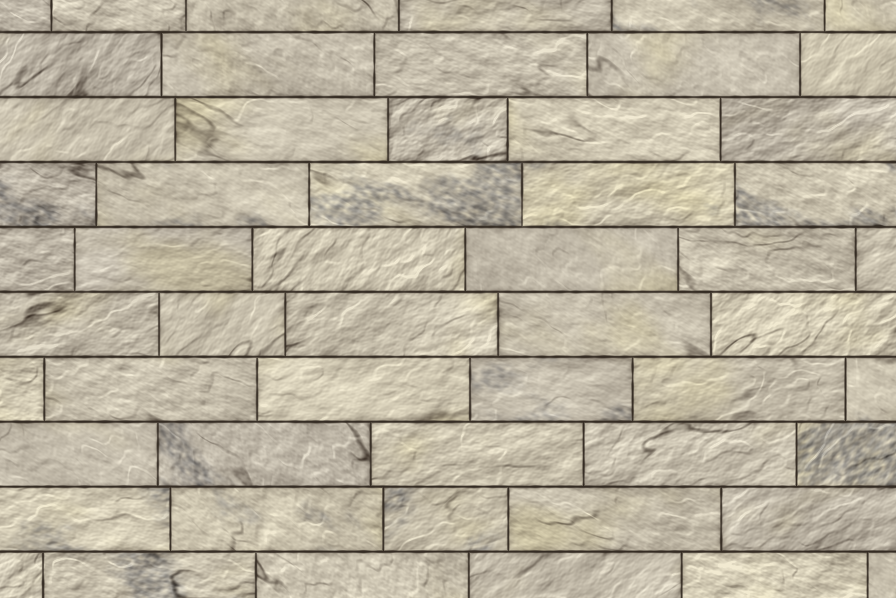
Reproduce this texture procedurally as a Shadertoy shader.

```glsl
// Wall of split-faced stone blocks in running courses with thin dark joints.
// Each course walks its joints from a few layout values; every block gets its own
// grain direction, tint, ledges, cracks and stains from gradient noise.

#define COURSE_HEIGHT 0.1086   // all lengths are fractions of the canvas height
#define COURSE_SHIFT  0.0549   // part of the first course hidden above the canvas
#define BLOCK_LENGTH  0.3560
#define BED_JOINT     0.0019   // half widths of the joints
#define HEAD_JOINT    0.0015
#define RELIEF        2.6
#define LIGHT_STEP    0.003
#define GRAIN_FREQ    22.0
#define LEDGE_FREQ    7.0
#define CRACK_DEPTH   0.45
#define STAIN_DEPTH   0.36
#define TONE          0.85

const vec3 JOINT_COLOR = vec3(0.24, 0.20, 0.16);
const vec3 STONE_COLOR = vec3(0.87, 0.85, 0.77);
const vec2 LIGHT_DIR = vec2(-0.5, 0.86);

// Per course: first joint, index of the short block, its length, its period
const vec4 COURSES[10] = vec4[10](
    vec4(0.086, 0, 0.225, 8), vec4(0.270, 9, 0.356, 8),
    vec4(0.293, 1, 0.200, 8), vec4(0.161, 9, 0.356, 8),
    vec4(0.125, 0, 0.297, 3), vec4(0.266, 0, 0.211, 8),
    vec4(0.074, 2, 0.272, 8), vec4(0.264, 9, 0.356, 8),
    vec4(0.285, 1, 0.209, 8), vec4(0.072, 3, 0.311, 8));

vec2 hash2(vec2 p) {
    vec3 a = fract(p.xyx * vec3(0.1031, 0.1030, 0.0973));
    a += dot(a, a.yzx + 33.33);
    return fract((a.xx + a.yz) * a.zy);
}

float cornerRamp(vec2 cell, vec2 f, vec2 corner) {
    return dot(hash2(cell + corner) * 2.0 - 1.0, f - corner);
}

float gradientNoise(vec2 p) {
    vec2 i = floor(p), f = p - i;
    vec2 u = f * f * f * (f * (f * 6.0 - 15.0) + 10.0);
    float low = mix(cornerRamp(i, f, vec2(0, 0)), cornerRamp(i, f, vec2(1, 0)), u.x);
    float high = mix(cornerRamp(i, f, vec2(0, 1)), cornerRamp(i, f, vec2(1, 1)), u.x);
    return mix(low, high, u.y);
}

float fbm(vec2 p) {
    float sum = 0.0, amp = 0.5;
    for (int i = 0; i < 4; i++) {
        sum += amp * gradientNoise(p);
        p = mat2(1.6, 1.2, -1.2, 1.6) * p + 17.3;
        amp *= 0.5;
    }
    return sum;
}

// Height of the split face: broken terraces plus fine grain
float splitFace(vec2 p) {
    float layers = fbm(p * LEDGE_FREQ) * 7.0;
    float ledge = floor(layers) + smoothstep(0.72, 1.0, fract(layers));
    return 0.12 * ledge + 0.8 * fbm(p * GRAIN_FREQ + 5.0);
}

// Left edge, right edge and index of the block at x
vec3 findBlock(float x, vec4 course) {
    vec3 block = vec3(course.x - BLOCK_LENGTH, course.x, 0.0);
    for (int j = 0; j < 6; j++) {
        if (x < block.y) break;
        bool isShort = abs(mod(float(j), course.w) - course.y) < 0.5;
        float len = isShort ? course.z : BLOCK_LENGTH;
        block = vec3(block.y, block.y + len, float(j + 1));
    }
    return block;
}

void mainImage(out vec4 fragColor, in vec2 fragCoord) {
    vec2 uv = fragCoord / iResolution.y;
    float pixel = 1.0 / iResolution.y;

    // Course and block
    float v = (1.0 - uv.y + COURSE_SHIFT) / COURSE_HEIGHT;
    float row = clamp(floor(v), 0.0, 9.0);
    vec3 block = findBlock(uv.x, COURSES[int(row)]);
    vec2 traits = hash2(vec2(block.z, row) * 7.0 + 3.0);
    vec2 tints = hash2(vec2(row, block.z) * 11.0 + 41.0);

    // Block-local grain space, stretched along a random direction
    float angle = (traits.x - 0.5) * 1.8;
    mat2 turn = mat2(cos(angle), -sin(angle), sin(angle), cos(angle));
    mat2 grain = mat2(0.75, 0.0, 0.0, 1.25) * turn;
    vec2 p = grain * uv + traits * 40.0;

    // Light on the relief
    float slope = splitFace(p) - splitFace(p + grain * LIGHT_DIR * LIGHT_STEP);
    float rough = mix(0.65, 1.2, traits.y);
    float tone = TONE + (tints.x - 0.5) * 0.12;
    tone += clamp(slope * RELIEF * rough, -0.45, 0.24) + 0.35 * fbm(p * 5.0 + 9.0);

    // Cracks along the grain, and pitted grey stains on some blocks
    float crackMask = smoothstep(0.06, 0.28, gradientNoise(p * 6.0 + 23.0));
    float crack = 1.0 - smoothstep(0.0, 0.028, abs(fbm(p * vec2(4.0, 7.0) + 57.0)));
    float pits = 0.6 + 1.2 * gradientNoise(p * 90.0);
    float stain = smoothstep(0.03, 0.17, fbm(p * 6.0 + 31.0)) * step(0.78, tints.y) * pits;
    tone -= CRACK_DEPTH * crack * crackMask * rough + STAIN_DEPTH * stain;

    // Joints with slightly chipped edges and dirt beside them
    float chip = 0.0012 * gradientNoise(uv * 60.0);
    float bed = min(fract(v), 1.0 - fract(v)) * COURSE_HEIGHT + chip;
    float head = min(uv.x - block.x, block.y - uv.x) + chip;
    float gap = min(bed - BED_JOINT, head - HEAD_JOINT);
    float dirt = 0.5 + gradientNoise(uv * 14.0);
    tone -= 0.28 * dirt * exp(-max(gap, 0.0) / 0.005);

    // Colour: neutral to ochre tint, cooler where stained
    vec3 color = mix(JOINT_COLOR, STONE_COLOR, clamp(tone, 0.0, 1.12));
    float ochre = smoothstep(0.05, 0.3, fbm(p * 4.0 + 70.0)) * 0.6 + 0.35 * tints.x;
    color *= mix(vec3(1.0, 0.99, 1.01), vec3(1.01, 0.99, 0.90), ochre);
    color = mix(color, vec3(dot(color, vec3(0.33))), 0.6 * clamp(stain, 0.0, 1.0));
    color = mix(JOINT_COLOR * 0.85, color, smoothstep(-pixel, pixel, gap));
    fragColor = vec4(color, 1.0);
}
```
